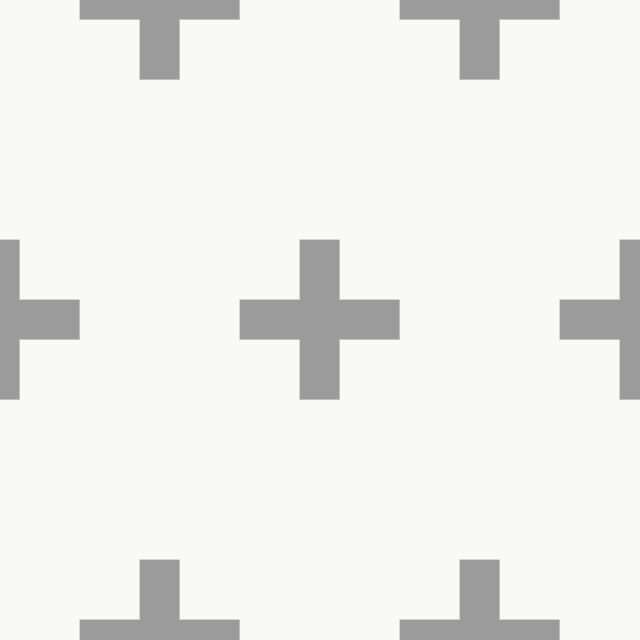
This pattern is drawn by a WebGL 2 fragment shader. Its source:

```glsl
#version 300 es
precision highp float;

uniform vec2 u_resolution;
out vec4 fragColor;

const vec3 PAPER = vec3(0.978, 0.978, 0.970);
const vec3 INK = vec3(0.608);
const float REPEATS = 2.0;        // crosses per row and rows per canvas
const float ARM_LENGTH = 0.25;    // centre to tip, in cells
const float ARM_HALF_WIDTH = 0.0625;
const vec2 OFFSET = vec2(-0.0006, 0.0006);

// Signed distance to an axis-aligned box
float boxDistance(vec2 p, vec2 halfSize) {
    vec2 d = abs(p) - halfSize;
    return length(max(d, 0.0)) + min(max(d.x, d.y), 0.0);
}

// Union of a horizontal and a vertical bar
float crossDistance(vec2 p, float armLength, float halfWidth) {
    vec2 bar = vec2(armLength, halfWidth);
    return min(boxDistance(p, bar), boxDistance(p, bar.yx));
}

// Centred cell coordinates, with even rows shifted by half a cell
vec2 staggeredCell(vec2 uv, float repeats) {
    vec2 grid = uv * repeats;
    float row = floor(grid.y + 0.5);
    grid.x += 0.5 * mod(row + 1.0, 2.0);
    return fract(grid + 0.5) - 0.5;
}

// Edge smoothed over one pixel
float coverage(float dist, float pixel) {
    return clamp(0.5 - dist / pixel, 0.0, 1.0);
}

void main() {
    vec2 uv = gl_FragCoord.xy / u_resolution;
    float pixel = REPEATS / min(u_resolution.x, u_resolution.y);

    vec2 cell = staggeredCell(uv - OFFSET, REPEATS);
    float dist = crossDistance(cell, ARM_LENGTH, ARM_HALF_WIDTH);

    fragColor = vec4(mix(PAPER, INK, coverage(dist, pixel)), 1.0);
}
```
